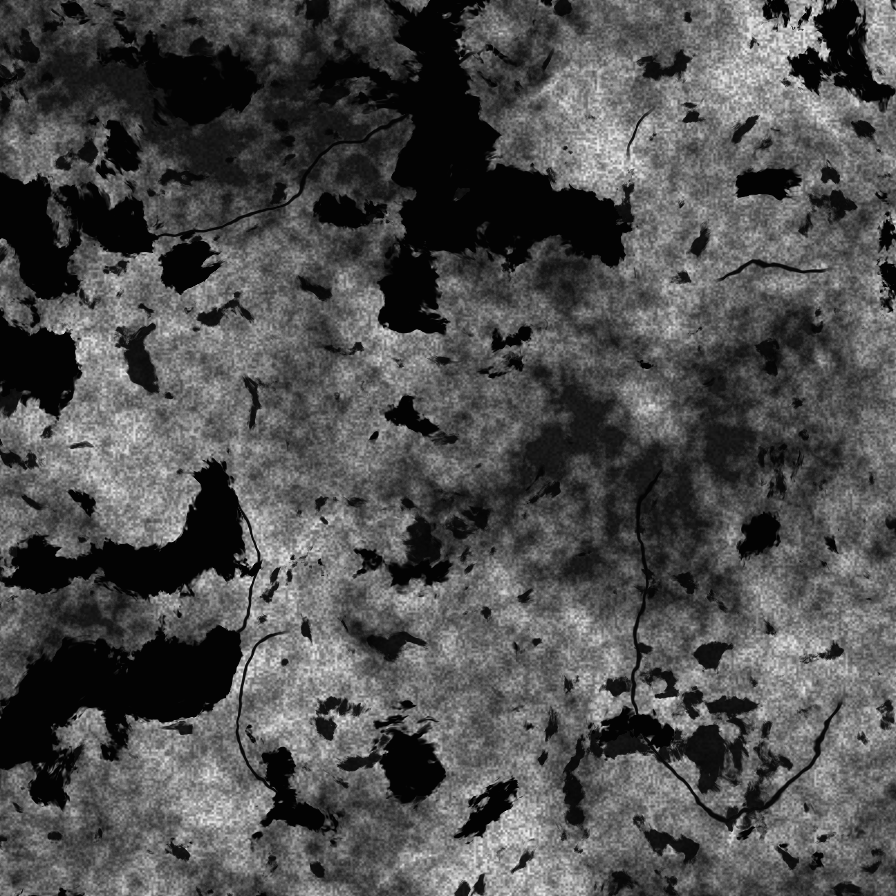
Reproduce this texture procedurally as a WebGL 1 fragment shader.

```glsl
precision highp float;
// Grey aerial view of eroded rocky terrain: mottled slopes, pale ridges,
// ragged black hollows and thin dark cracks, under a fine film grain.
// Warped fractal noise gives the tone; soft strokes lay out the large forms.

uniform vec2 u_resolution;

#define BASE_TONE 0.385
#define BROAD_CONTRAST 0.55
#define MOTTLE_CONTRAST 0.80
#define FINE_CONTRAST 0.55
#define RELIEF 0.55
#define GRAIN 0.62
#define GRAIN_SCALE 400.0
#define HOLLOW_LEVEL 0.31
#define HOLLOW_SPREAD 0.30
#define BLOT_LEVEL 0.27
#define CRACK_WIDTH 0.0016
#define BLACK_TONE 0.012

float hash(vec2 p) {
  vec3 q = fract(p.xyx * 0.1031);
  q += dot(q, q.yzx + 33.33);
  return fract((q.x + q.y) * q.z);
}

float noise(vec2 p) {
  vec2 i = floor(p), f = fract(p);
  f = f * f * (3.0 - 2.0 * f);
  return mix(mix(hash(i), hash(i + vec2(1.0, 0.0)), f.x),
             mix(hash(i + vec2(0.0, 1.0)), hash(i + 1.0), f.x), f.y);
}

// Fractal noise, normalised to 0..1; gain sets the roughness
float fbm(vec2 p, float gain) {
  float sum = 0.0, total = 0.0, weight = 1.0;
  for (int i = 0; i < 6; i++) {
    sum += weight * noise(p);
    total += weight;
    weight *= gain;
    p = mat2(1.6, 1.2, -1.2, 1.6) * p + 17.3;
  }
  return sum / total;
}

// Soft stroke from a to b, 1 on its axis
float stroke(vec2 p, vec2 a, vec2 b, float width) {
  vec2 ab = b - a;
  float t = clamp(dot(p - a, ab) / dot(ab, ab), 0.0, 1.0);
  float d = length(p - a - ab * t) / width;
  return exp(-d * d);
}

// Distance to the middle contour of a noise field, in canvas units
float contour(vec2 p, float scale) {
  const float e = 0.003;
  float n = noise(p * scale);
  vec2 slope = vec2(noise((p + vec2(e, 0.0)) * scale),
                    noise((p + vec2(0.0, e)) * scale)) - n;
  return abs(n - 0.5) / (length(slope) / e + 0.3);
}

// Where the black hollows gather
float hollowLayout(vec2 p) {
  float h = stroke(p, vec2(0.52, 1.02), vec2(0.50, 0.82), 0.052);
  h = max(h, stroke(p, vec2(0.50, 0.82), vec2(0.45, 0.65), 0.042));
  h = max(h, stroke(p, vec2(0.54, 0.81), vec2(0.68, 0.74), 0.050));
  h = max(h, stroke(p, vec2(0.02, 0.76), vec2(0.20, 0.71), 0.062));
  h = max(h, stroke(p, vec2(0.00, 0.60), vec2(0.07, 0.58), 0.045));
  h = max(h, stroke(p, vec2(0.02, 0.36), vec2(0.23, 0.41), 0.045));
  h = max(h, stroke(p, vec2(0.02, 0.20), vec2(0.24, 0.28), 0.042));
  return max(h, 0.7 * stroke(p, vec2(0.10, 0.96), vec2(0.32, 0.91), 0.060));
}

// Large light and dark areas, with a scarp above the pale lower slopes
float toneLayout(vec2 p) {
  float scarp = 0.29 + 0.05 * (noise(vec2(p.x * 9.0, 3.0)) - 0.5);
  float lower = smoothstep(0.012, -0.012, p.y - scarp) * smoothstep(-0.05, 0.28, p.y);
  float t = 0.13 * lower;
  t += 0.22 * stroke(p, vec2(0.68, 0.86), vec2(1.0, 0.98), 0.09);
  t += 0.14 * stroke(p, vec2(0.05, 0.47), vec2(0.12, 0.50), 0.10);
  t += 0.17 * stroke(p, vec2(0.56, 0.66), vec2(0.73, 0.53), 0.030);
  t += 0.20 * stroke(p, vec2(0.73, 0.53), vec2(0.86, 0.33), 0.022);
  t += 0.10 * stroke(p, vec2(0.39, 0.57), vec2(0.60, 0.45), 0.025);
  t -= 0.15 * stroke(p, vec2(0.02, 0.97), vec2(0.35, 0.90), 0.11);
  t -= 0.13 * stroke(p, vec2(0.62, 0.47), vec2(0.88, 0.60), 0.09);
  return t - 0.10 * stroke(p, vec2(0.68, 0.35), vec2(1.0, 0.36), 0.06);
}

void main() {
  vec2 uv = gl_FragCoord.xy / u_resolution.y;
  vec2 bend = vec2(fbm(uv * 5.0 + 3.1, 0.5), fbm(uv * 5.0 + 41.7, 0.5)) - 0.5;
  vec2 p = uv + 0.13 * bend;

  // Slopes: layout, mottling and slanted light on the relief
  float mottle = fbm(p * 11.0 + 8.0, 0.62);
  vec2 slant = vec2(uv.x + uv.y, 1.7 * (uv.y - uv.x)) + 0.2 * bend;
  float height = fbm(slant * 5.0, 0.48);
  float lit = height - fbm((slant + vec2(0.004, 0.022)) * 5.0, 0.48);
  float tone = BASE_TONE + toneLayout(p);
  tone += BROAD_CONTRAST * (fbm(p * 3.5 + 60.0, 0.5) - 0.5);
  tone += MOTTLE_CONTRAST * (mottle - 0.5) + RELIEF * lit;
  tone += FINE_CONTRAST * (fbm(uv * 60.0, 0.6) - 0.5);

  // Pale ridge lines, broken along their length
  float vein = exp(-contour(p + 0.02 * mottle, 6.0) / 0.004);
  tone += 0.17 * vein * smoothstep(0.45, 0.65, noise(uv * 8.0 + 5.0));

  // Ragged hollows, small blots and winding cracks
  float hollow = fbm(p * 13.0 + 25.0, 0.62);
  float level = HOLLOW_LEVEL + HOLLOW_SPREAD * hollowLayout(p);
  float black = smoothstep(0.022, -0.022, hollow - level);
  float blot = fbm(p * 34.0 + 90.0, 0.5);
  float blotLevel = BLOT_LEVEL + 0.30 * (0.5 - fbm(uv * 6.0 + 12.0, 0.5));
  black = max(black, 0.9 * smoothstep(0.05, -0.03, blot - blotLevel));
  float crack = smoothstep(1.7, 0.5, contour(p + 7.0, 5.0) / CRACK_WIDTH);
  crack *= smoothstep(0.60, 0.68, noise(uv * 7.0 + 31.0));
  black = max(black, 0.95 * crack);

  // Film grain grows with brightness
  float grain = noise(uv * GRAIN_SCALE) - 0.5;
  tone = clamp(tone, 0.09, 0.72) * (1.0 + GRAIN * grain);
  gl_FragColor = vec4(vec3(mix(tone, BLACK_TONE, black)), 1.0);
}
```
